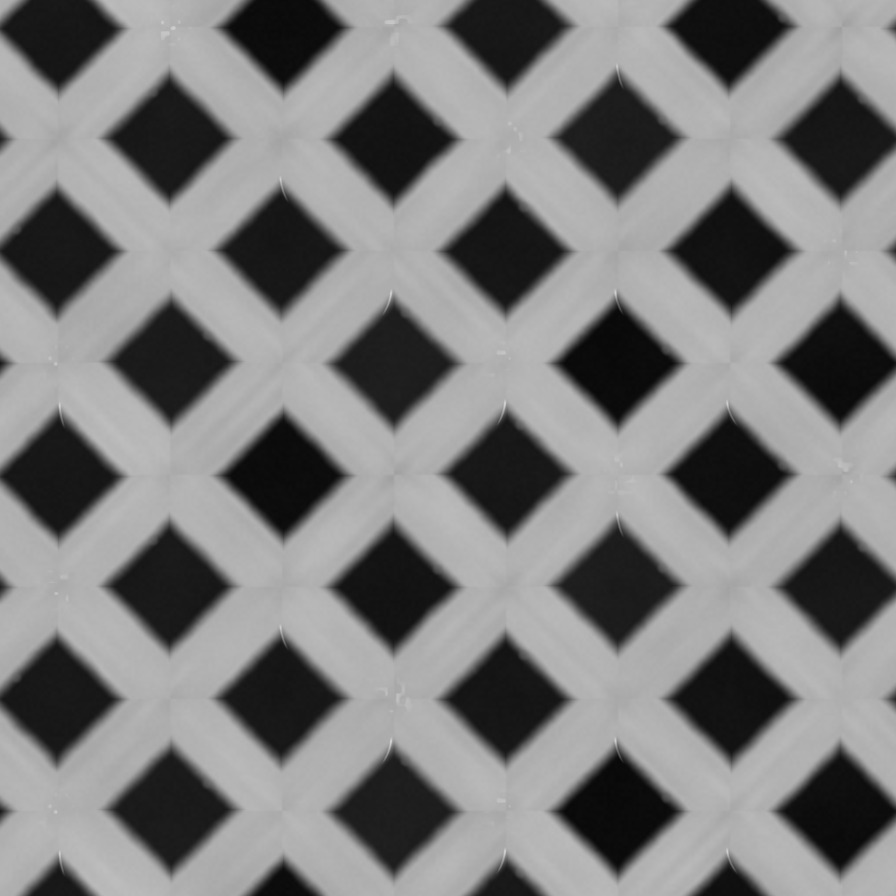
Reproduce this pattern procedurally as a Shadertoy shader.

```glsl
// Pale diagonal lattice with soft-edged dark diamond holes and light wear; tiles seamlessly.

const float REPEATS      = 4.0;               // whole repeats across and down
const vec2  HOLE_ORIGIN  = vec2(0.26, 0.88);  // first hole centre, in repeats
const float HOLE_HALF    = 0.288;             // half diagonal of a hole, in repeats
const float EDGE_SOFT    = 0.056;             // half width of the blurred rim
const float HOLE_JITTER  = 0.022;             // wander of hole centres
const float HOLE_DARK    = 0.04;
const float HOLE_LIGHT   = 0.115;
const float LATTICE_TONE = 0.69;
const float CLOUD_AMOUNT = 0.07;
const float STREAK_AMOUNT = 0.035;
const float NODE_SHADE   = 0.045;
const float SMUDGE_RADIUS = 0.045;
const float HAIR_LENGTH  = 0.13;
const float GRAIN_AMOUNT = 0.012;

// Integer hash: four values in 0..1 per lattice point
vec4 hash4(vec2 cell, uint seed) {
    uvec4 v = uvec4(uint(int(cell.x)), uint(int(cell.y)), seed, 7u) * 1664525u + 1013904223u;
    v += v.yzxy * v.wxyz;
    v ^= v >> 16u;
    v += v.yzxy * v.wxyz;
    v ^= v >> 15u;
    return vec4(v >> 8u) / 16777216.0;
}

// Value noise that wraps after a whole number of cells
float noise(vec2 p, vec2 period, uint seed) {
    vec2 i = floor(p), f = p - i;
    f = f * f * (3.0 - 2.0 * f);
    float a = hash4(mod(i, period), seed).x;
    float b = hash4(mod(i + vec2(1, 0), period), seed).x;
    float c = hash4(mod(i + vec2(0, 1), period), seed).x;
    float d = hash4(mod(i + vec2(1, 1), period), seed).x;
    return mix(mix(a, b, f.x), mix(c, d, f.x), f.y);
}

// Layered noise over the canvas, repeating twice vertically
float clouds(vec2 uv, float cells) {
    float sum = 0.0, weight = 0.5;
    for (int k = 0; k < 4; k++) {
        sum += weight * noise(uv * cells, vec2(cells, cells * 0.5), uint(k + 1));
        cells *= 2.0;
        weight *= 0.5;
    }
    return sum / 0.9375;
}

// Brushed streaks along one strut direction, wrapping in the turned grid
float streaks(vec2 across, uint seed) {
    vec2 scale = vec2(16.0, 2.0);
    return noise(across * scale, scale * REPEATS, seed) - 0.5;
}

float latticeTone(vec2 uv, vec2 grid, vec2 local) {
    float tone = LATTICE_TONE + CLOUD_AMOUNT * (clouds(uv, 8.0) - 0.5);

    // Struts meet in mitred joints
    vec2 a = abs(local);
    float strut = smoothstep(-0.012, 0.012, a.x - a.y);
    tone += STREAK_AMOUNT * mix(streaks(grid.yx, 11u), streaks(grid, 12u), strut);
    tone += 0.012 * (strut - 0.5);
    tone += 0.012 * smoothstep(0.36, 0.46, max(a.x, a.y));

    // Shaded, crumbed crossings
    vec4 rnd = hash4(mod(floor(grid), REPEATS), 21u);
    float node = 1.0 - smoothstep(0.0, 0.17, length(0.5 - a));
    float crumbs = smoothstep(0.68, 0.9, noise(uv * 160.0, vec2(160.0, 80.0), 22u));
    tone -= NODE_SHADE * node * (0.5 + 0.5 * rnd.x);
    tone += 0.1 * crumbs * node * step(0.6, rnd.y);
    return tone;
}

// Fine curved fibre hanging at the top tip of a hole
float hair(vec2 q, vec4 rnd, float pixel) {
    float t = (HOLE_HALF + 0.05 - q.y) / HAIR_LENGTH;
    float bend = (rnd.x - 0.5) * 0.12 * t * t + (rnd.y - 0.5) * 0.03;
    float line = 1.0 - smoothstep(0.0, 0.004 + pixel, abs(q.x - bend));
    return line * smoothstep(0.0, 0.2, t) * (1.0 - smoothstep(0.7, 1.0, t));
}

void mainImage(out vec4 fragColor, in vec2 fragCoord) {
    vec2 uv = fragCoord / iResolution.xy;
    float pixel = REPEATS / min(iResolution.x, iResolution.y);

    // Turned grid: every whole point is the centre of a hole
    vec2 p = uv * REPEATS - HOLE_ORIGIN;
    vec2 grid = vec2(p.x + p.y, p.x - p.y);
    vec2 id = floor(grid + 0.5);
    vec2 local = grid - id;
    vec2 key = mod(vec2(id.x + id.y, id.x - id.y), vec2(2.0, 1.0) * REPEATS);
    vec4 rnd = hash4(key, 31u);
    vec4 wear = hash4(key, 32u);

    // Blurred diamond with slightly uneven rim
    vec2 f = local + (rnd.xy - 0.5) * HOLE_JITTER;
    float rim = (clouds(uv, 48.0) - 0.5) * 0.02;
    float edge = max(abs(f.x), abs(f.y)) - HOLE_HALF + rim;
    float soft = max(EDGE_SOFT, pixel);
    float hole = 1.0 - smoothstep(-soft, soft, edge);
    float dark = mix(HOLE_DARK, HOLE_LIGHT, rnd.z) + 0.03 * (clouds(uv, 16.0) - 0.5);
    float tone = mix(latticeTone(uv, grid, local), dark, hole);

    // Dust smudge on one side of some holes
    vec2 spot = vec2(HOLE_HALF - 0.01, (wear.x - 0.5) * 1.6 * HOLE_HALF);
    spot = wear.y < 0.5 ? spot : -spot.yx;
    float smudge = 1.0 - smoothstep(0.3, 1.0, length(f - spot) / SMUDGE_RADIUS);
    tone = mix(tone, 0.42, 0.4 * smudge * step(0.45, wear.z));

    // Fibres and grain
    vec2 q = 0.5 * vec2(f.x + f.y, f.x - f.y);
    tone += 0.2 * hair(q, wear, pixel) * step(0.6, rnd.w);
    tone += GRAIN_AMOUNT * (noise(uv * 256.0, vec2(256.0), 41u) - 0.5);

    fragColor = vec4(vec3(clamp(tone, 0.0, 1.0)), 1.0);
}
```
